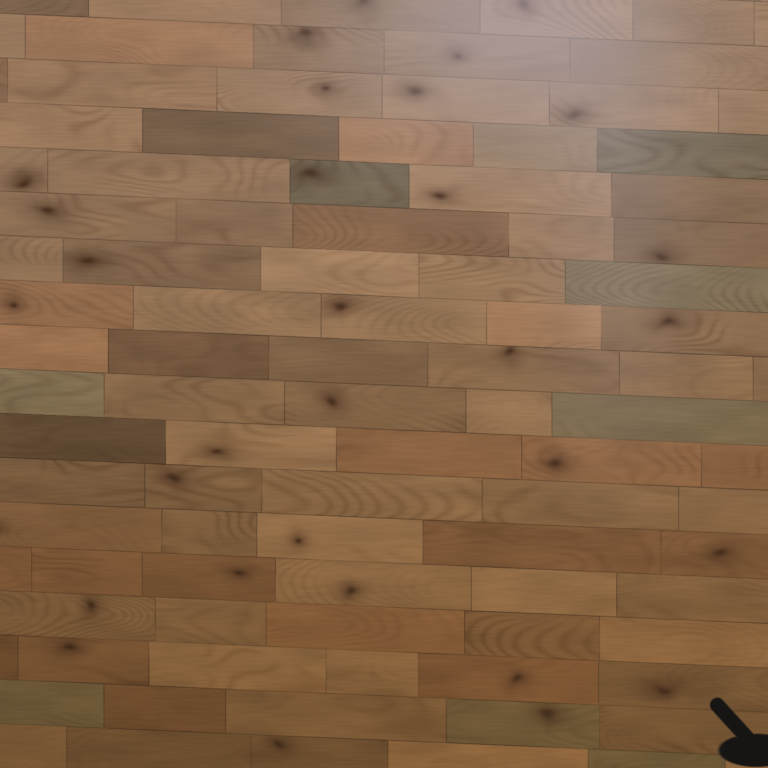
Give the GLSL for this texture, as a Shadertoy shader.

```glsl
// Oak strip floor: staggered planks with arched grain, knots, thin seams and a soft window sheen.
#define ROWS 17.3
#define PLANK_LENGTH 0.215
#define TILT 0.043
#define JOINT_JITTER 0.65
#define SEAM_WIDTH 0.0014
#define SEAM_DARKNESS 0.24
#define GRAIN_DARKNESS 0.13
#define KNOT_CHANCE 0.30
#define TONE_SPREAD 0.26
#define SHEEN 0.62

const vec3 OAK_LOW = vec3(0.515, 0.372, 0.225);
const vec3 OAK_HIGH = vec3(0.590, 0.470, 0.365);
const vec3 KNOT_BROWN = vec3(0.25, 0.16, 0.10);
const vec3 SHEEN_COLOR = vec3(0.70, 0.66, 0.70);
const vec3 TOOL_BLACK = vec3(0.09, 0.08, 0.08);

float hash(vec2 p) {
    return fract(sin(dot(p, vec2(127.1, 311.7))) * 43758.55);
}

float noise(vec2 p) {
    vec2 i = floor(p), f = fract(p);
    f = f * f * (3.0 - 2.0 * f);
    return mix(mix(hash(i), hash(i + vec2(1, 0)), f.x),
               mix(hash(i + vec2(0, 1)), hash(i + vec2(1, 1)), f.x), f.y);
}

// Position of the joint at the left end of a plank, in plank lengths
float joint(float index, float row) {
    return index + JOINT_JITTER * hash(vec2(index, row));
}

// Contour lines of a warped field: arches on some planks, long streaks on others
float grain(vec2 q, vec2 id) {
    float arch = hash(id + 3.1);
    float bow = q.y - 0.5 * (hash(id + 4.7) - 0.5);
    float field = 4.0 * noise(vec2(q.x * 11.0, q.y * 1.7) + id * 7.3)
                + 9.0 * arch * bow * bow
                + q.x * mix(4.0, 60.0, arch * arch) * sign(hash(id + 5.9) - 0.5);
    float line = 0.5 + 0.5 * sin(6.2832 * field);
    float patchy = smoothstep(0.25, 0.8, noise(q * vec2(14.0, 1.5) + id * 3.7));
    return line * line * patchy * mix(0.25, 1.0, hash(id + 8.3));
}

// Dark stretched blot with a smaller core
float knot(vec2 q, vec2 id) {
    vec2 center = vec2(hash(id + 11.3) * 0.14 + 0.02, hash(id + 12.9) * 0.7 - 0.35);
    vec2 d = (q - center) / vec2(mix(0.012, 0.035, hash(id + 14.1)), 0.24);
    d.y += 0.9 * (noise(q * vec2(45.0, 3.0) + id) - 0.5);
    float blot = 0.45 * exp(-dot(d, d)) + 0.45 * exp(-9.0 * dot(d, d));
    return blot * step(1.0 - KNOT_CHANCE, hash(id + 15.7));
}

vec3 planks(vec2 p) {
    // Row and plank lookup
    float y = (p.y + TILT * p.x) * ROWS;
    float row = floor(y);
    float x = p.x / PLANK_LENGTH + 5.0 * hash(vec2(row, 9.2));
    float index = floor(x);
    if (x < joint(index, row)) index -= 1.0;
    float start = joint(index, row), end = joint(index + 1.0, row);
    vec2 id = vec2(index, row);
    vec2 q = vec2((x - start) * PLANK_LENGTH, y - row - 0.5);

    // Plank tone, with a few much darker or greyer boards
    float tone = hash(id + 1.7);
    vec3 color = mix(OAK_LOW, OAK_HIGH, smoothstep(0.0, 0.9, p.y));
    color *= 1.0 + TONE_SPREAD * (tone - 0.5) - 0.15 * step(0.88, hash(id + 2.3));
    float tint = hash(id + 6.1);
    color *= mix(vec3(1), vec3(0.87, 0.97, 1.0), smoothstep(0.93, 0.97, tint));
    color *= mix(vec3(1.03, 0.97, 0.94), vec3(1), smoothstep(0.1, 0.3, tint));

    // Grain, fibres and soft blotches
    color *= 1.0 - GRAIN_DARKNESS * grain(q, id) * vec3(0.8, 1.0, 1.2);
    color *= 1.0 + 0.06 * (noise(p * vec2(45.0, 420.0)) - 0.5);
    color *= 1.0 + 0.11 * (noise(q * vec2(16.0, 2.5) + id * 5.1) - 0.5);
    color = mix(color, KNOT_BROWN, knot(q, id));

    // Seams, fading in and out along the floor
    float side = (0.5 - abs(q.y)) / ROWS;
    float butt = min(x - start, end - x) * PLANK_LENGTH;
    float seam = 1.0 - smoothstep(0.0, SEAM_WIDTH, min(side, butt));
    return color * (1.0 - SEAM_DARKNESS * seam * (0.3 + noise(p * vec2(9.0, 30.0))));
}

vec3 floorColor(vec2 p) {
    vec3 color = planks(p);

    // Window glare at the top, with a weaker streak below it
    vec2 g = (p - vec2(0.66, 0.98)) / vec2(0.24, 0.17);
    vec2 s = (p - vec2(0.80, 0.72)) / vec2(0.10, 0.26);
    float glare = exp(-dot(g, g)) + 0.35 * exp(-dot(s, s));
    color = mix(color, SHEEN_COLOR, SHEEN * min(glare, 1.0));

    // Dim lower left corner
    color *= 1.0 - 0.13 * smoothstep(0.7, 0.0, length(p * vec2(0.7, 1.0)));

    // Small dark tool lying at the lower right
    vec2 a = p - vec2(0.934, 0.082), axis = vec2(0.042, -0.046);
    float handle = length(a - axis * clamp(dot(a, axis) / dot(axis, axis), 0.0, 1.0)) - 0.009;
    float blade = (length((p - vec2(0.985, 0.023)) / vec2(0.048, 0.021)) - 1.0) * 0.021;
    return mix(TOOL_BLACK, color, smoothstep(-0.001, 0.002, min(handle, blade)));
}

void mainImage(out vec4 fragColor, in vec2 fragCoord) {
    // Four samples per pixel smooth every edge
    vec3 sum = vec3(0);
    for (int i = 0; i < 4; i++) {
        vec2 offset = vec2(i % 2, i / 2) * 0.5 - 0.25;
        sum += floorColor((fragCoord + offset) / iResolution.y);
    }
    fragColor = vec4(sum / 4.0, 1.0);
}
```
